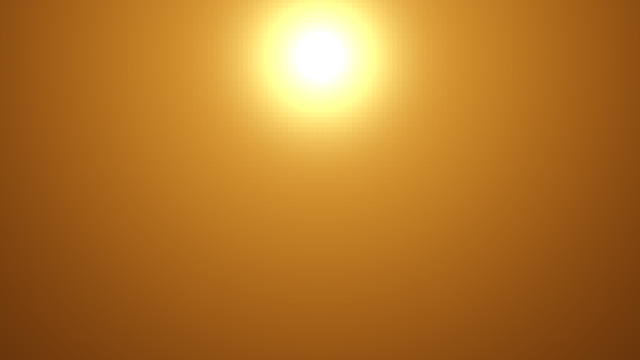
Write a WebGL 1 fragment shader that draws this background.

```glsl
precision highp float;
// Hazy amber sky with a white-hot sun near the top and a faint soft mosaic.

uniform vec2 u_resolution;

// Lengths are in canvas heights
const float SUN_HEIGHT = 0.843;
const float MOSAIC_ROWS = 72.0;
const float MOSAIC_SOFTNESS = 0.32;   // half width of the blend between cells
const float SEAM_DEPTH = 0.012;

const vec3 HAZE_COLOR = vec3(0.92, 0.68, 0.26);
const vec3 HAZE_SPREAD = vec3(1.224, 0.669, 0.306);   // squared radius per channel
const vec3 GLOW_COLOR = vec3(0.35, 0.70, 0.70);
const float GLOW_RADIUS = 0.181;
const vec3 CORE_COLOR = vec3(0.30);
const float CORE_RADIUS = 0.07;

// Flattens each cell a little while keeping the gradient continuous
vec2 softMosaic(vec2 p) {
  vec2 cell = p * MOSAIC_ROWS;
  vec2 blend = smoothstep(0.5 - MOSAIC_SOFTNESS, 0.5 + MOSAIC_SOFTNESS, fract(cell));
  return (floor(cell) + blend) / MOSAIC_ROWS;
}

// Thin smooth seams halfway between the flattened cells
float mosaicSeam(vec2 p) {
  vec2 fromSeam = abs(fract(p * MOSAIC_ROWS) - 0.5);
  vec2 seam = 1.0 - smoothstep(0.0, 0.28, fromSeam);
  return max(seam.x, seam.y);
}

float falloff(float distSq, float radius) {
  return exp(-distSq / (radius * radius));
}

void main() {
  vec2 p = gl_FragCoord.xy / u_resolution.y;
  vec2 sun = vec2(0.5 * u_resolution.x / u_resolution.y, SUN_HEIGHT);
  vec2 toSun = softMosaic(p) - sun;
  float distSq = dot(toSun, toSun);

  // Wide haze that reddens with distance
  vec3 color = HAZE_COLOR / (1.0 + distSq / HAZE_SPREAD);

  // Yellow halo and white core
  float glow = falloff(distSq, GLOW_RADIUS);
  color += GLOW_COLOR * glow;
  color += CORE_COLOR * falloff(distSq, CORE_RADIUS);

  // Seams show mainly around the halo
  float seamStrength = SEAM_DEPTH * falloff(distSq, 3.0 * GLOW_RADIUS);
  color *= 1.0 - seamStrength * mosaicSeam(p);

  gl_FragColor = vec4(clamp(color, 0.0, 1.0), 1.0);
}
```
